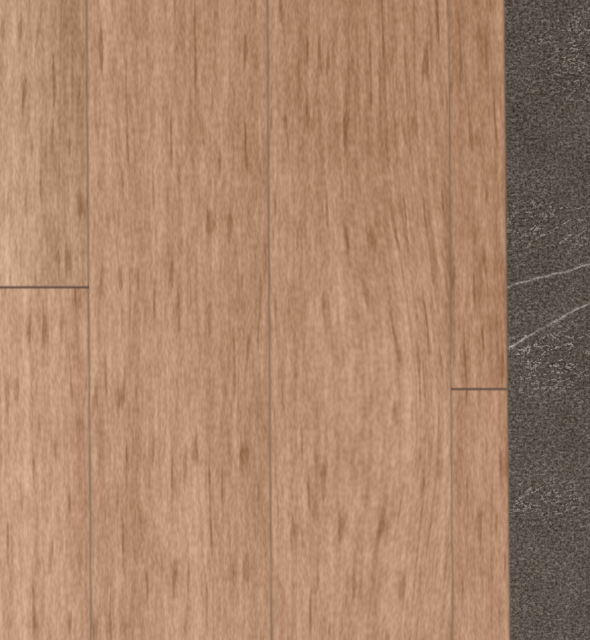
Give the GLSL for this texture, as a Shadertoy shader.

```glsl
// Warm wooden planks with fine vertical grain beside a strip of veined dark stone.

float hash(vec2 p) {
    vec3 q = fract(p.xyx * vec3(0.1031, 0.1030, 0.0973));
    q += dot(q, q.yzx + 33.33);
    return fract((q.x + q.y) * q.z);
}

float cornerSlope(vec2 cell, vec2 offset) {
    float angle = 6.2832 * hash(cell);
    return dot(vec2(cos(angle), sin(angle)), offset);
}

// Gradient noise, roughly -0.7 to 0.7
float noise(vec2 p) {
    vec2 i = floor(p), f = fract(p);
    vec2 w = f * f * f * (f * (f * 6.0 - 15.0) + 10.0);
    vec2 e = vec2(1, 0);
    return mix(mix(cornerSlope(i, f), cornerSlope(i + e, f - e), w.x),
               mix(cornerSlope(i + e.yx, f - e.yx), cornerSlope(i + 1.0, f - 1.0), w.x), w.y);
}

float fbm(vec2 p) {
    float sum = 0.0, amp = 1.0;
    for (int i = 0; i < 4; i++) {
        sum += amp * noise(p);
        p = mat2(1.6, 1.2, -1.2, 1.6) * p + 7.3;
        amp *= 0.55;
    }
    return sum;
}

// Soft line of half width w at distance d
float line(float d, float w) {
    return exp(-d * d / (w * w));
}

float spot(vec2 p, vec2 center, vec2 size) {
    vec2 d = (p - center) / size;
    return exp(-dot(d, d));
}

vec3 wood(vec2 p, float id) {
    // Grain drifts gently; the third plank bows to the right around its lower half
    vec2 q = p;
    q.x += 0.007 * noise(vec2(p.x * 7.0 + id * 5.1, p.y * 2.5));
    float bow = id == 2.0 ? smoothstep(0.50, 0.72, p.x) : 0.0;
    q.x -= 0.055 * bow * exp(-pow((p.y - 0.36) / 0.33, 2.0));
    if (id == 3.0) q.x += 0.025 * p.y * p.y;
    q += vec2(id * 3.17, id * 11.3);

    float bands = noise(q * vec2(24, 1.1));
    float streaks = noise(q * vec2(70, 3));
    float fibres = noise(q * vec2(150, 14));
    float flecks = noise(q * vec2(125, 42) + 9.0);
    float pores = noise(q * vec2(250, 110));
    float mottle = fbm(q * vec2(22, 9));
    float tone = 0.050 * bands + 0.055 * streaks + 0.058 * fibres
               + 0.050 * flecks + 0.065 * pores + 0.030 * mottle;

    // Short dark dashes scattered along the grain
    tone -= 0.10 * smoothstep(0.22, 0.55, noise(q * vec2(95, 11) + 3.0));

    // Narrow growth lines, strongest in the bowed and right-hand planks
    float rings = abs(noise(q * vec2(42, 0.9) + 4.0));
    float ringDepth = id == 3.0 ? 0.050 : 0.010 + 0.035 * bow;
    tone -= ringDepth * (1.0 - smoothstep(0.0, 0.13, rings)) * (0.8 + mottle);

    // Broad light: paler to the lower left, darker along the top and middle
    tone += 0.030 * (0.45 - p.y) + 0.030 * (0.4 - p.x);
    tone -= 0.030 * spot(p, vec2(0.41, 0.50), vec2(0.05, 0.40));
    tone -= 0.040 * spot(p, vec2(0.60, 0.83), vec2(0.08, 0.24));
    tone -= 0.050 * spot(p, vec2(0.115, 0.87), vec2(0.035, 0.22));
    tone -= 0.080 * spot(p, vec2(0.757, 0.58), vec2(0.009, 0.14));
    tone += 0.030 * spot(p, vec2(0.69, 0.40), vec2(0.06, 0.30));
    tone += 0.050 * spot(p, vec2(0.01, 0.50), vec2(0.06, 0.60));
    if (id == 3.0 || id == 5.0) tone -= 0.020;

    vec3 base = vec3(0.728, 0.567, 0.453);
    if (id == 0.0) base = vec3(0.715, 0.567, 0.453);
    return base + tone * vec3(1.0, 1.03, 1.02);
}

vec3 stone(vec2 p) {
    float cloud = fbm(p * vec2(16, 13));
    float grit = noise(p * vec2(150, 200)) + noise(p * vec2(290, 330));
    float tone = 0.030 * cloud + 0.115 * grit + 0.03 * (0.4 - p.y);

    // Broken pale scratches, gathered in a few weathered patches
    vec2 s = vec2(p.x + p.y * 0.4, p.y - p.x * 0.35);
    float scratch = 1.0 - smoothstep(0.0, 0.16, abs(fbm(s * vec2(16, 48))));
    float patches = spot(p, vec2(0.93, 0.44), vec2(0.08, 0.045))
                  + 0.7 * spot(p, vec2(0.93, 0.65), vec2(0.09, 0.035))
                  + 0.8 * spot(p, vec2(0.92, 0.22), vec2(0.07, 0.025))
                  + 0.5 * spot(p, vec2(0.98, 0.92), vec2(0.06, 0.07));
    tone += scratch * (0.045 + 0.20 * patches) * smoothstep(-0.5, 0.4, grit);

    // Two long veins rising to the right, uneven in strength
    float wobble = 0.003 * noise(p * vec2(45, 20));
    float upper = p.y - 0.552 - 0.25 * (p.x - 0.861) + wobble;
    float lower = p.y - 0.456 - 0.52 * (p.x - 0.861) - wobble;
    float strength = 0.19 + 0.16 * noise(p * vec2(60, 40));
    tone += strength * (line(upper, 0.0018) + line(lower, 0.0021));
    return vec3(0.345, 0.310, 0.280) + tone;
}

void mainImage(out vec4 fragColor, in vec2 fragCoord) {
    vec2 uv = fragCoord / iResolution.xy;
    // Seams lean slightly outward toward the bottom
    float x = uv.x - 0.0070 * (1.0 - uv.y);
    float column = step(0.147, x) + step(0.453, x) + step(0.760, x);
    float id = column;
    if (column == 0.0 && uv.y < 0.551) id = 4.0;
    if (column == 3.0 && uv.y < 0.392) id = 5.0;
    vec3 color = wood(vec2(x, uv.y), id);

    // Joints between the planks, fading in and out along their length
    float joint = line(x - 0.147, 0.0024) + line(x - 0.453, 0.0026) + 0.8 * line(x - 0.760, 0.0022);
    joint *= 0.62 + 0.25 * noise(vec2(column * 9.0, uv.y * 14.0));
    color = mix(color, vec3(0.50, 0.41, 0.34), joint);
    float ends = line(uv.y - 0.551, 0.0022) * step(x, 0.147)
               + line(uv.y - 0.392, 0.0022) * step(0.760, x);
    color = mix(color, vec3(0.38, 0.30, 0.25), 0.85 * ends);

    // Stone strip and its shaded edge
    float edge = uv.x - 0.8545 - 0.0095 * (1.0 - uv.y);
    float soft = max(0.002, 1.0 / iResolution.x);
    color = mix(color, stone(uv), smoothstep(-soft, soft, edge));
    color = mix(color, vec3(0.45, 0.38, 0.33), 0.5 * line(edge, 0.0026));
    fragColor = vec4(clamp(color, 0.0, 1.0), 1.0);
}
```
